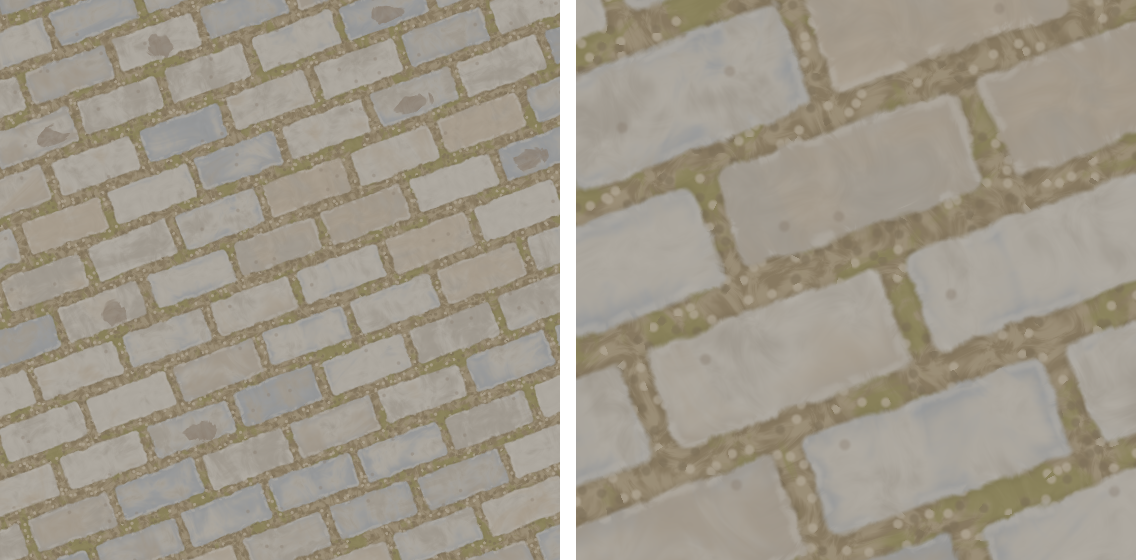
Left: the whole. Right: its middle third, enlarged.
Give the GLSL for this texture, as a WebGL 2 fragment shader.

```glsl
#version 300 es
precision highp float;
// Weathered paving: pale stone blocks in a tilted half-bond, with mossy sand joints.
// Each block is a jittered rounded box; warped layered sines make the stains and
// worn edges, and cellular noise makes the joint gravel and surface pits.

#define TILT 0.3500                    // slope of the courses, radians
#define PITCH vec2(0.1667, 0.0836)     // spacing of blocks along and across a course
#define ORIGIN vec2(0.0660, 0.3346)    // centre of the first block
#define HALF_SIZE vec2(0.0750, 0.0316) // half extent of a block
#define CORNER 0.0060                  // corner radius
#define BOND 0.4550                    // shift of every other course, in blocks
#define WOBBLE 0.0019                  // raggedness of block edges
#define SOFTNESS 0.0021                // half width of edge blending

uniform vec2 u_resolution;
out vec4 fragColor;

const vec3 STONE_MID = vec3(0.625, 0.600, 0.560);
const vec3 STONE_PALE = vec3(0.675, 0.655, 0.620);
const vec3 STONE_BLUE = vec3(0.570, 0.580, 0.590);
const vec3 STONE_WARM = vec3(0.645, 0.595, 0.525);
const vec3 PIT_BROWN = vec3(0.535, 0.485, 0.430);
const vec3 SAND_LIGHT = vec3(0.605, 0.555, 0.465);
const vec3 SAND_DARK = vec3(0.530, 0.475, 0.380);
const vec3 MOSS = vec3(0.535, 0.510, 0.345);
const vec3 GRAVEL = vec3(0.690, 0.650, 0.580);

vec2 hash2(vec2 p) {
  vec2 q = vec2(dot(p, vec2(127.1, 311.7)), dot(p, vec2(269.5, 183.3)));
  return fract(sin(q) * 43758.55);
}

// Layered sines, each octave rotated and warped; roughly -1 to 1
float cloud(vec2 p) {
  float sum = 0.0, amp = 0.8;
  for (int i = 0; i < 5; i++) {
    p = mat2(0.8, 0.6, -0.6, 0.8) * p * 1.7 + 1.2 * sin(p.yx * 0.9);
    sum += amp * sin(p.x) * sin(p.y);
    amp *= 0.6;
  }
  return sum;
}

// Cellular noise: distance to the nearest seed, and a random value of its cell
vec2 cells(vec2 p) {
  vec2 base = floor(p), best = vec2(9.0, 0.0);
  for (int y = -1; y <= 1; y++)
    for (int x = -1; x <= 1; x++) {
      vec2 cell = base + vec2(x, y);
      float dist = length(cell + hash2(cell) - p);
      if (dist < best.x) best = vec2(dist, hash2(cell + 41.0).x);
    }
  return best;
}

float roundedBox(vec2 p, vec2 halfSize, float radius) {
  vec2 q = abs(p) - halfSize + radius;
  return length(max(q, 0.0)) + min(max(q.x, q.y), 0.0) - radius;
}

vec3 jointColor(vec2 p, float d) {
  vec3 col = mix(SAND_DARK, SAND_LIGHT, smoothstep(-0.8, 0.7, cloud(p * 130.0)));
  float moss = cloud(p * 23.0 + 5.0) + 0.5 * cloud(p * 90.0);
  col = mix(col, MOSS, 0.8 * smoothstep(0.0, 0.9, moss));
  vec2 grain = cells(p * 125.0);
  float pebble = smoothstep(0.5, 0.2, grain.x);
  col = mix(col, GRAVEL, 0.75 * pebble * step(0.8, grain.y));
  col = mix(col, SAND_DARK * 0.9, 0.55 * pebble * step(grain.y, 0.2));
  return col * mix(0.95, 1.0, smoothstep(0.0, 0.006, d)); // contact shade
}

vec3 stoneColor(vec2 p, vec2 local, float d, vec2 id) {
  vec2 tone = hash2(id + 17.0), wear = hash2(id + 53.0);
  vec2 q = p + 7.0 * tone; // separate stains on every block
  float broad = cloud(q * 27.0), fine = cloud(q * 105.0);
  float rim = smoothstep(-0.018, 0.0, d);
  float pale = 1.2 * (tone.x - 0.35) + 0.5 * broad + 0.15 * fine;
  vec3 col = mix(STONE_MID, STONE_PALE, smoothstep(-0.5, 0.45, pale));
  float blue = tone.y + 0.3 * broad + 0.3 * rim + 0.1 * fine;
  col = mix(col, STONE_BLUE, 0.85 * smoothstep(0.6, 1.25, blue));
  float warm = smoothstep(0.7, 1.0, wear.x + 0.15 * broad);
  col = mix(col, STONE_WARM, 0.7 * warm);

  // Flaked hollows on a few blocks, with small pits on all
  vec2 offset = local - (wear - 0.5) * vec2(0.09, 0.02);
  float hollow = 0.021 - length(offset * vec2(0.75, 1.1)) + 0.008 * cloud(q * 50.0);
  float flaked = step(0.84, wear.y) * smoothstep(0.0, 0.004, hollow);
  col = mix(col, PIT_BROWN, flaked * (0.65 + 0.2 * fine));
  vec2 pit = cells(q * 60.0);
  col = mix(col, PIT_BROWN, 0.4 * step(0.93, pit.y) * smoothstep(0.28, 0.1, pit.x));

  // Chalky worn arris and faint surface grain
  float arris = smoothstep(-0.007, -0.003, d) * smoothstep(-0.4, 0.7, broad + fine);
  return mix(col, STONE_PALE * 1.04, 0.5 * arris) + 0.008 * fine;
}

void main() {
  vec2 p = gl_FragCoord.xy / u_resolution.y;

  // Along-course and downward across-course axes
  float c = cos(TILT), s = sin(TILT);
  vec2 down = vec2(p.x, 1.0 - p.y);
  vec2 uv = vec2(c * down.x - s * down.y, s * down.x + c * down.y);

  // Find the block, with alternating courses that drift slightly
  float row = floor((uv.y - ORIGIN.y) / PITCH.y + 0.5);
  float drift = 0.0085 * cos(row - 3.4);
  float start = ORIGIN.x + BOND * PITCH.x * mod(row, 2.0) + drift;
  float column = floor((uv.x - start) / PITCH.x + 0.5);
  vec2 id = vec2(column, row);
  vec2 local = uv - vec2(start, ORIGIN.y) - id * PITCH;

  // Hand-laid variation in place, angle, size and outline
  vec2 jitter = hash2(id) - 0.5, shape = hash2(id + 29.0) - 0.5;
  local += jitter * 0.004 + shape.x * 0.035 * vec2(-local.y, local.x);
  float d = roundedBox(local, HALF_SIZE + shape.yx * 0.003, CORNER);
  d += WOBBLE * cloud(p * 48.0) + 0.0006 * cloud(p * 150.0);

  float joint = smoothstep(-SOFTNESS, SOFTNESS, d);
  vec3 col = mix(stoneColor(p, local, d, id), jointColor(p, d), joint);
  fragColor = vec4(col, 1.0);
}
```
